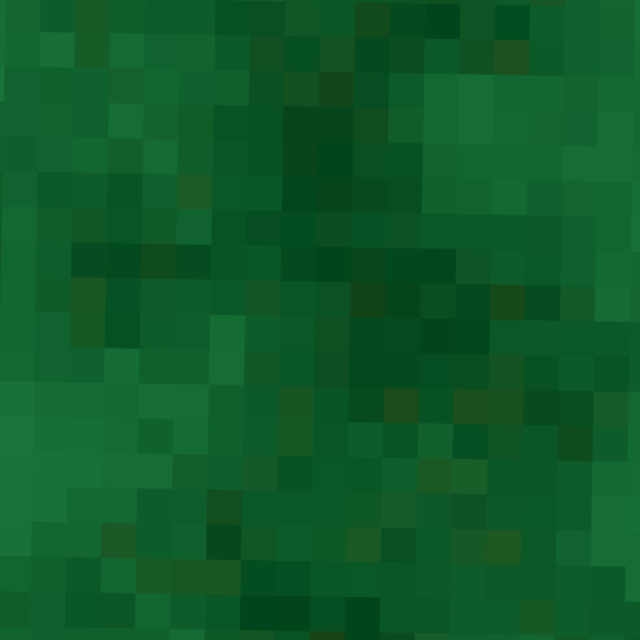
Reproduce this texture procedurally as a WebGL 2 fragment shader.

```glsl
#version 300 es
precision highp float;

uniform vec2 u_resolution;
out vec4 fragColor;

float hash(vec2 p) {
    vec3 q = fract(p.xyx * vec3(0.1031, 0.1030, 0.0973));
    q += dot(q, q.yzx + 33.33);
    return fract((q.x + q.y) * q.z);
}

// Broad light and dark patches: layered sines in scattered directions
float patches(vec2 p) {
    p += 0.9 * sin(p.yx * 0.47 + vec2(1.3, 4.1));
    float sum = 0.0;
    for (int i = 0; i < 7; i++) {
        float k = float(i);
        float angle = k * 2.4 + 0.5;
        float frequency = 0.28 + 0.13 * k;
        float wave = dot(p, vec2(cos(angle), sin(angle)));
        sum += sin(wave * frequency + k * k * 1.7 + 0.6) / (1.0 + 0.12 * k);
    }
    return sum;
}

// One flat colour per cell
vec3 cellColor(vec2 cell) {
    // Some cells nearly repeat the one beside or below, forming short blocks
    float join = hash(cell + 211.0);
    vec2 source = cell - vec2(step(0.82, join), step(join, 0.32));
    float grain = hash(source + 17.0) + hash(source + 71.0) - 1.0;
    float green = 0.361 + 0.029 * patches(mix(cell, source, 0.8)) + 0.043 * grain;
    green = clamp(green + 0.008 * (hash(cell + 53.0) - 0.5), 0.27, 0.52);

    vec3 color = vec3(0.046, 0.355, 0.160) + (green - 0.355) * vec3(0.52, 1.0, 0.62);

    // A faint olive tint on some cells, mostly in the shade
    float shade = 1.0 - smoothstep(0.31, 0.42, green);
    float olive = pow(hash(cell + 139.0), 5.0) * shade;
    return color + olive * vec3(0.095, -0.005, -0.025);
}

void main() {
    vec2 uv = gl_FragCoord.xy / min(u_resolution.x, u_resolution.y);

    // Slightly tilted grid
    float c = cos(0.017), s = sin(0.017);
    vec2 grid = mat2(c, s, -s, c) * uv * 18.3 + vec2(40.15, 23.6);

    // Blend the four nearest cells only in a thin band along their borders
    vec2 corner = floor(grid - 0.5);
    vec2 blend = smoothstep(0.47, 0.53, fract(grid - 0.5));
    vec3 lower = mix(cellColor(corner), cellColor(corner + vec2(1, 0)), blend.x);
    vec3 upper = mix(cellColor(corner + vec2(0, 1)), cellColor(corner + vec2(1, 1)), blend.x);

    fragColor = vec4(mix(lower, upper, blend.y), 1.0);
}
```
